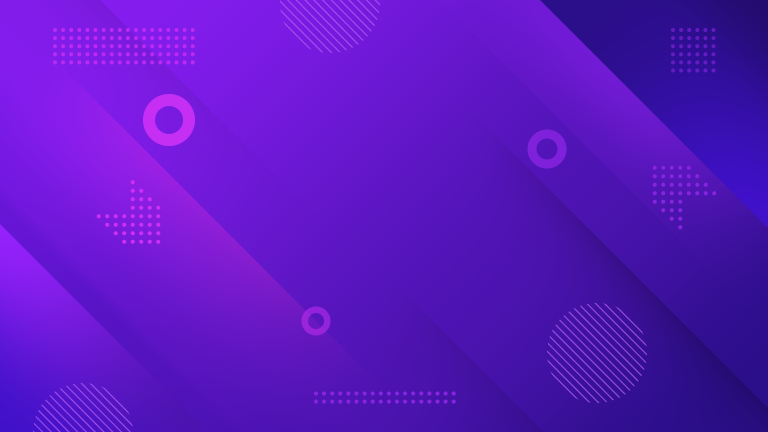
Give the GLSL for this background, as a Shadertoy shader.

```glsl
// Violet backdrop of diagonal sheets with dot grids, rings and hatched discs.

// Layout units: the canvas is 432 units tall, y runs downwards.
const float HEIGHT = 432.0;

// Diagonal edges, as values of x - y
const float CORNER_EDGE = -224.0;
const float BAND_EDGE = -180.0;
const float GLOW_EDGE = -5.0;
const float UPPER_FOLD = 100.0;
const float LOWER_FOLD = 112.0;
const float DARK_FOLD = 360.0;
const float SHEET_START = 440.0;
const float SHEET_END = 540.0;

// Ornament sizes
const float DOT_RADIUS = 2.0;
const float GRID_PITCH = 8.1;
const float ARROW_PITCH = 8.5;
const float DISC_RADIUS = 50.0;
const float HATCH_PITCH = 6.2;
const float HATCH_WIDTH = 1.2;

// Colours
const vec3 VIOLET = vec3(0.515, 0.11, 0.93);
const vec3 INDIGO = vec3(0.295, 0.075, 0.69);
const vec3 NAVY = vec3(0.17, 0.055, 0.54);
const vec3 BLUE = vec3(0.25, 0.065, 0.79);
const vec3 BRIGHT = vec3(0.59, 0.13, 0.99);
const vec3 MAGENTA = vec3(0.80, 0.19, 0.96);
const vec3 ORCHID = vec3(0.53, 0.14, 0.88);
const vec3 HATCH = vec3(0.70, 0.36, 0.95);

float pixel; // size of one pixel in layout units

// Antialiased coverage of a signed distance
float cover(float dist) {
    return clamp(0.5 - dist / pixel, 0.0, 1.0);
}

// Soft shade that falls away on the lower-left side of a diagonal edge
float shade(float across, float edge, float width) {
    float depth = edge - across;
    return cover(-depth * 0.7071) * exp(-max(depth, 0.0) / width);
}

float dotGrid(vec2 p, vec2 origin, vec2 count) {
    vec2 q = (p - origin) / GRID_PITCH;
    vec2 cell = clamp(floor(q + 0.5), vec2(0.0), count - 1.0);
    return cover(length(q - cell) * GRID_PITCH - DOT_RADIUS);
}

// Eight by eight dots cut to an arrowhead; direction -1 turns it around
float dotArrow(vec2 p, vec2 center, float direction) {
    vec2 q = direction * (p - center) / ARROW_PITCH + 3.5;
    vec2 cell = clamp(floor(q + 0.5), 0.0, 7.0);
    bool inside = cell.y < 3.5 ? cell.x > 3.5 && cell.x < cell.y + 4.5
                               : cell.x > cell.y - 4.5;
    return inside ? cover(length(q - cell) * ARROW_PITCH - DOT_RADIUS) : 0.0;
}

float ring(vec2 p, vec2 center, float outer, float inner) {
    float middle = 0.5 * (outer + inner);
    return cover(abs(length(p - center) - middle) - 0.5 * (outer - inner));
}

float hatchedDisc(vec2 p, vec2 center) {
    vec2 q = p - center;
    float stripe = abs(mod((q.x - q.y) * 0.7071, HATCH_PITCH) - 0.5 * HATCH_PITCH);
    return cover(length(q) - DISC_RADIUS) * cover(stripe - 0.5 * HATCH_WIDTH);
}

vec3 sheets(vec2 p) {
    float across = p.x - p.y;
    float along = p.x + p.y;

    // Main field
    vec3 color = mix(VIOLET, INDIGO, smoothstep(130.0, 860.0, along));
    color = mix(color, NAVY, smoothstep(770.0, 1150.0, along));

    // Folds
    color *= 1.0 - 0.08 * shade(across, UPPER_FOLD, 50.0) * (1.0 - smoothstep(150.0, 560.0, along));
    color *= 1.0 - 0.08 * shade(across, LOWER_FOLD, 50.0) * smoothstep(660.0, 800.0, along);
    color *= 1.0 - 0.20 * shade(across, DARK_FOLD, 35.0) * smoothstep(550.0, 900.0, along);

    // Glowing left sheet and the band below it
    float glow = smoothstep(80.0, 330.0, along) * (1.0 - smoothstep(480.0, 800.0, along));
    color += vec3(0.14, 0.025, 0.01) * glow * shade(across, GLOW_EDGE, 80.0);
    float band = 0.6 * (1.0 - smoothstep(BAND_EDGE, GLOW_EDGE - 50.0, across))
               + 0.4 * (1.0 - smoothstep(BAND_EDGE - 25.0, BAND_EDGE, across));
    color -= vec3(0.11, 0.025, 0.08) * band * (1.0 - 0.6 * smoothstep(350.0, 700.0, along));

    // Right sheet
    float lift = 0.3 * cover((SHEET_START - across) * 0.7071)
               + 0.7 * smoothstep(SHEET_START, SHEET_END, across);
    float bump = smoothstep(380.0, 720.0, along) * (1.0 - smoothstep(720.0, 1080.0, along));
    color += vec3(0.12, 0.025, 0.11) * lift * bump;

    // Upper right corner
    float light = smoothstep(600.0, 980.0, along) * (1.0 - smoothstep(SHEET_END, 760.0, across));
    vec3 right = mix(NAVY, BLUE, light);
    right *= 1.0 - 0.2 * smoothstep(640.0, 770.0, across);
    color = mix(color, right, cover((SHEET_END - across) * 0.7071));

    // Lower left corner
    vec3 corner = mix(BRIGHT, INDIGO, smoothstep(200.0, 640.0, along));
    corner = mix(BLUE, corner, smoothstep(-440.0, CORNER_EDGE, across));
    return mix(color, corner, cover((across - CORNER_EDGE) * 0.7071));
}

void mainImage(out vec4 fragColor, in vec2 fragCoord) {
    pixel = HEIGHT / iResolution.y;
    vec2 p = vec2(fragCoord.x, iResolution.y - fragCoord.y) * pixel;
    vec3 color = sheets(p);

    // Hatched discs
    float hatch = hatchedDisc(p, vec2(330, 3)) + hatchedDisc(p, vec2(597, 353))
                + hatchedDisc(p, vec2(83, 433));
    color = mix(color, HATCH, 0.75 * hatch);

    // Dots
    color = mix(color, MAGENTA, 0.75 * dotGrid(p, vec2(55, 30), vec2(18, 5)));
    color = mix(color, ORCHID, 0.6 * dotGrid(p, vec2(673, 30), vec2(6, 6)));
    color = mix(color, ORCHID, dotGrid(p, vec2(316, 393.5), vec2(18, 2)));
    color = mix(color, MAGENTA, dotArrow(p, vec2(128.5, 212), 1.0));
    color = mix(color, ORCHID, dotArrow(p, vec2(684.5, 197.5), -1.0));

    // Rings
    color = mix(color, MAGENTA, 0.92 * ring(p, vec2(169, 120), 26.0, 14.0));
    color = mix(color, ORCHID, 0.85 * ring(p, vec2(547, 149), 19.5, 10.5));
    color = mix(color, MAGENTA, 0.5 * ring(p, vec2(316, 321), 14.5, 8.0));

    fragColor = vec4(color, 1.0);
}
```
